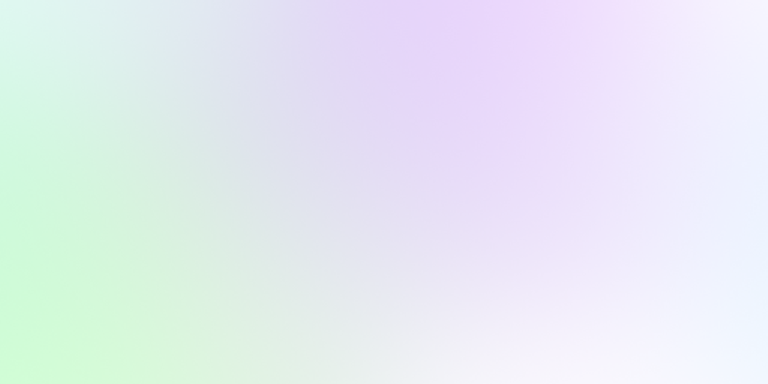
Write a Shadertoy shader that draws this background.

```glsl
// A soft pastel mesh gradient: mint on the left, lilac at the top centre,
// white and pale blue on the right. Each glow is a Gaussian weight around a
// centre, and the pixel colour is the weighted mean of all the glow colours.

// Falloff radius of every glow, in canvas heights
const float GLOW_RADIUS = 0.25;
// Canvas shape in which the glows stay round
const vec2 CANVAS = vec2(2.0, 1.0);
// Strength of the fine tone variation that prevents banding
const float GRAIN = 0.003;

const vec3 ICE_MINT    = vec3(0.89, 0.98, 0.96);
const vec3 MINT        = vec3(0.81, 0.98, 0.88);
const vec3 GREEN       = vec3(0.79, 0.99, 0.83);
const vec3 LIME        = vec3(0.84, 1.00, 0.84);
const vec3 SAGE        = vec3(0.85, 0.95, 0.86);
const vec3 PALE_SAGE   = vec3(0.89, 0.95, 0.89);
const vec3 MIST        = vec3(0.89, 0.92, 0.95);
const vec3 GREY_LILAC  = vec3(0.87, 0.86, 0.94);
const vec3 LILAC       = vec3(0.90, 0.82, 0.985);
const vec3 PINK_LILAC  = vec3(0.945, 0.86, 0.995);
const vec3 SOFT_VIOLET = vec3(0.925, 0.88, 0.98);
const vec3 PEARL       = vec3(0.90, 0.91, 0.94);
const vec3 LAVENDER    = vec3(0.945, 0.925, 0.995);
const vec3 WHITE       = vec3(0.985, 0.98, 0.995);
const vec3 SKY         = vec3(0.92, 0.965, 1.00);

float hash(vec2 p) {
    return fract(sin(dot(p, vec2(127.1, 311.7))) * 43758.55);
}

// Adds one weighted colour: rgb holds the sum, a holds the total weight
void addGlow(inout vec4 sum, vec2 p, vec2 centre, vec3 colour) {
    vec2 offset = (p - centre) / GLOW_RADIUS;
    sum += vec4(colour, 1.0) * exp(-0.5 * dot(offset, offset));
}

void mainImage(out vec4 fragColor, in vec2 fragCoord) {
    vec2 p = fragCoord / iResolution.xy * CANVAS;
    vec4 sum = vec4(0.0);

    // Green side
    addGlow(sum, p, vec2(0.05, 1.08), ICE_MINT);
    addGlow(sum, p, vec2(-0.05, 0.60), MINT);
    addGlow(sum, p, vec2(0.00, 0.25), GREEN);
    addGlow(sum, p, vec2(0.25, -0.05), LIME);
    addGlow(sum, p, vec2(0.42, 0.42), SAGE);
    addGlow(sum, p, vec2(0.70, 0.02), PALE_SAGE);

    // Violet centre
    addGlow(sum, p, vec2(0.45, 1.00), MIST);
    addGlow(sum, p, vec2(0.78, 0.66), GREY_LILAC);
    addGlow(sum, p, vec2(1.10, 0.98), LILAC);
    addGlow(sum, p, vec2(1.18, 0.68), LILAC);
    addGlow(sum, p, vec2(1.50, 0.98), PINK_LILAC);
    addGlow(sum, p, vec2(1.42, 0.46), SOFT_VIOLET);
    addGlow(sum, p, vec2(0.95, 0.32), PEARL);

    // Bright side
    addGlow(sum, p, vec2(1.72, 0.62), LAVENDER);
    addGlow(sum, p, vec2(2.00, 1.05), WHITE);
    addGlow(sum, p, vec2(2.05, 0.60), SKY);
    addGlow(sum, p, vec2(2.08, 0.18), SKY);
    addGlow(sum, p, vec2(1.70, -0.02), WHITE);
    addGlow(sum, p, vec2(1.25, -0.05), WHITE);

    // Blend, then dither gently on a grid fixed to the canvas
    vec3 colour = sum.rgb / sum.a;
    colour += GRAIN * (hash(floor(p * 256.0)) - 0.5);
    fragColor = vec4(clamp(colour, 0.0, 1.0), 1.0);
}
```
